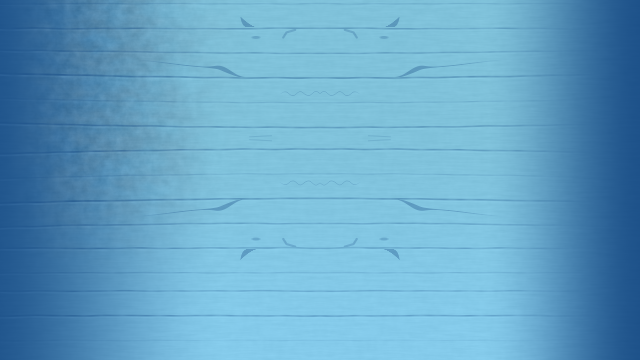
Give the GLSL for this background, as a Shadertoy shader.

```glsl
#define MIRROR_Y 38.4   // height of the mirror axis, percent from the top
#define FIRST_GAP 3.0   // axis to the first joint
#define PITCH 6.87      // board height
#define BEND 1.3        // outward bow of the joints at the sides
#define JOINT_WIDTH 0.19
#define INK 0.36        // strength of joints and cracks
#define GRAIN 0.018
#define STAIN 0.34
#define DEEP_BLUE vec3(0.115, 0.32, 0.54)
#define SKY_BLUE vec3(0.515, 0.775, 0.885)
#define STAIN_GREY vec3(0.40, 0.52, 0.60)

vec2 hashGradient(vec2 cell) {
    vec3 h = fract(cell.xyx * vec3(0.1031, 0.1030, 0.0973));
    h += dot(h, h.yzx + 33.33);
    float angle = 6.2832 * fract((h.x + h.y) * h.z);
    return vec2(cos(angle), sin(angle));
}

float gradientNoise(vec2 p) {
    vec2 i = floor(p), f = fract(p);
    vec2 s = f * f * f * (f * (f * 6.0 - 15.0) + 10.0);
    vec2 e = vec2(0, 1);
    return mix(mix(dot(hashGradient(i), f), dot(hashGradient(i + e.yx), f - e.yx), s.x),
               mix(dot(hashGradient(i + e), f - e), dot(hashGradient(i + 1.0), f - 1.0), s.x), s.y);
}

float fbm(vec2 p) {
    float sum = 0.0, amp = 1.0;
    for (int i = 0; i < 4; i++) {
        sum += amp * gradientNoise(p);
        p = p * 2.03 + 17.0;
        amp *= 0.55;
    }
    return sum;
}

float segmentDist(vec2 p, vec2 a, vec2 b) {
    vec2 d = b - a;
    return length(p - a - d * clamp(dot(p - a, d) / dot(d, d), 0.0, 1.0));
}

float cover(float dist, float halfWidth, float pixel) {
    return clamp((halfWidth - dist) / pixel + 0.5, 0.0, 1.0);
}

// Long gaps between the boards, measured from the mirror axis
float joints(vec2 m, float offset, float pixel) {
    float weights[10] = float[10](0.9, 0.42, 1.0, 0.75, 0.8, 0.45, 0.7, 0.85, 0.25, 0.5);
    float ink = 0.0;
    for (int k = 0; k < 10; k++) {
        float gap = FIRST_GAP + PITCH * float(k) - (k > 5 ? 1.8 : 0.0);
        float side = m.x / 88.9;
        float y = gap + BEND * side * side * (1.0 - smoothstep(20.0, 32.0, gap));
        y += 0.22 * gradientNoise(vec2(m.x * 0.12, gap + offset));
        float wear = 0.85 + 0.6 * gradientNoise(vec2(m.x * 0.3, gap * 3.0 + offset));
        float width = JOINT_WIDTH * (0.6 + 0.6 * weights[k]);
        ink = max(ink, weights[k] * wear * cover(abs(m.y - y), width, pixel));
    }
    return ink;
}

// Splits, splinters and knots, repeated by the two mirrors
float cracks(vec2 m, float pixel) {
    // Forked split that widens where it meets a joint
    float y = 16.9 + 2.8 * smoothstep(20.8, 29.0, m.x) + 2.1 * smoothstep(29.0, 54.0, m.x);
    float bulge = (m.x - 26.6) / 3.2;
    float span = smoothstep(19.0, 22.0, m.x) * (1.0 - smoothstep(36.0, 54.0, m.x));
    float ink = span * cover(abs(m.y - y), 0.1 + 0.55 * exp(-bulge * bulge), pixel);

    // Pointed splinter standing on a joint
    float rise = clamp((m.y - 30.8) / 3.0, 0.0, 1.0);
    float axis = mix(18.6, 22.1, sqrt(rise));
    float splinter = cover(abs(m.x - axis), 1.4 * (1.0 - rise), pixel);
    ink = max(ink, splinter * step(30.8, m.y) * step(m.y, 33.8));

    // Hook and chip beside it
    float hook = min(segmentDist(m, vec2(6.9, 30.1), vec2(9.3, 29.4)),
                     segmentDist(m, vec2(9.3, 29.4), vec2(10.2, 28.0)));
    ink = max(ink, 0.7 * cover(hook, 0.3, pixel));
    float chip = length((m - vec2(17.8, 28.0)) * vec2(0.35, 1.0));
    ink = max(ink, 0.7 * cover(chip, 0.4, pixel));

    // Wavy hairline at the centre
    float wave = 12.4 + 0.45 * sin(m.x * 1.4) + 0.6 * gradientNoise(vec2(m.x * 0.5, 4.0));
    float hairline = cover(abs(m.y - wave), 0.1, pixel) * (1.0 - smoothstep(9.0, 12.0, m.x));
    ink = max(ink, 0.6 * hairline);

    // Flat knot
    float knot = segmentDist(m, vec2(13.5, 0.7), vec2(19.5, 0.4));
    return max(ink, 0.4 * cover(knot, 0.14, pixel));
}

void mainImage(out vec4 fragColor, in vec2 fragCoord) {
    float pixel = 100.0 / iResolution.y;
    vec2 uv = fragCoord / iResolution.xy;
    vec2 p = vec2(fragCoord.x - 0.5 * iResolution.x, iResolution.y - fragCoord.y) * pixel;
    vec2 m = abs(p - vec2(0.0, MIRROR_Y));
    float below = step(MIRROR_Y, p.y);

    // Dark sides and slightly greyer upper boards
    float light = smoothstep(-0.05, 0.36, uv.x) * smoothstep(1.01, 0.75, uv.x);
    vec3 color = mix(DEEP_BLUE, SKY_BLUE, light);
    color += light * mix(vec3(-0.015, -0.015, -0.03), vec3(0.005, 0.02, 0.035), smoothstep(0.3, 1.0, p.y * 0.01));

    // Stains on the upper left
    float stainArea = smoothstep(0.0, 0.14, uv.x) * smoothstep(0.42, 0.16, uv.x) * smoothstep(85.0, 40.0, p.y);
    float blotch = fbm(p * vec2(0.09, 0.16));
    color = mix(color, STAIN_GREY, STAIN * stainArea * clamp(0.55 + blotch, 0.0, 1.0));
    color += 0.05 * stainArea * fbm(p * 0.35 + 9.0);

    // Fine wood grain
    float grain = fbm(m * vec2(0.12, 1.3)) + 0.5 * fbm(m * 0.5 + 31.0);
    color += GRAIN * grain * (0.3 + 0.7 * light);

    // Joints and cracks, with a faint lit lip below
    float fade = smoothstep(0.97, 0.72, uv.x) * mix(1.6, 1.0, smoothstep(0.0, 0.35, uv.x));
    float ink = max(joints(m, below * 7.0, pixel), cracks(m, pixel));
    float lip = joints(abs(p - vec2(0.0, MIRROR_Y + 0.5)), below * 7.0, pixel);
    color += 0.02 * lip * fade;
    color = mix(color, DEEP_BLUE, clamp(INK * ink * fade, 0.0, 1.0));

    fragColor = vec4(clamp(color, 0.0, 1.0), 1.0);
}
```
